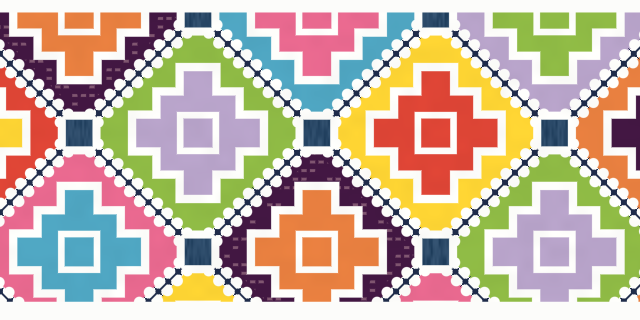
Reproduce this pattern procedurally as a WebGL 1 fragment shader.

```glsl
precision highp float;
// Woven band of stepped crosses in coloured diamonds, joined by knotted cords.

uniform vec2 u_resolution;

const float PITCH = 0.3714;              // half a diamond, in canvas heights
const vec2 ORIGIN = vec2(0.2474, 0.0443); // first diamond centre, from top left
const float STITCHES = 12.0;             // cord stitches per diamond side
const float STITCH_LENGTH = 0.1179;
const vec3 CLOTH = vec3(0.99, 0.99, 0.98);
const vec3 NAVY = vec3(0.16, 0.28, 0.40);
const vec3 THREAD = vec3(0.12, 0.17, 0.29);

float hash(vec2 p) {
  return fract(sin(dot(p, vec2(127.1, 311.7))) * 43758.55);
}

float noise(vec2 p) {
  vec2 i = floor(p);
  vec2 f = fract(p);
  f = f * f * (3.0 - 2.0 * f);
  vec2 side = vec2(1.0, 0.0);
  return mix(mix(hash(i), hash(i + side.xy), f.x),
             mix(hash(i + side.yx), hash(i + side.xx), f.x), f.y);
}

float coverage(float d, float blur) {
  return 1.0 - smoothstep(-blur, blur, d);
}

float box(vec2 p, vec2 halfSize) {
  vec2 d = abs(p) - halfSize;
  return max(d.x, d.y);
}

float steppedCross(vec2 p) {
  float arms = min(box(p, vec2(0.12, 0.52)), box(p, vec2(0.52, 0.12)));
  return min(arms, box(p, vec2(0.315)));
}

// Neighbouring even and odd entries form a diamond and cross pair.
vec3 dye(float id) {
  if (id < 0.5) return vec3(0.87, 0.27, 0.21);
  if (id < 1.5) return vec3(0.99, 0.83, 0.20);
  if (id < 2.5) return vec3(0.56, 0.73, 0.27);
  if (id < 3.5) return vec3(0.72, 0.64, 0.79);
  if (id < 4.5) return vec3(0.91, 0.50, 0.25);
  if (id < 5.5) return vec3(0.26, 0.09, 0.26);
  if (id < 6.5) return vec3(0.91, 0.41, 0.56);
  return vec3(0.31, 0.65, 0.76);
}

float partner(float id) {
  return id + 1.0 - 2.0 * mod(id, 2.0);
}

float dyeOrder(vec2 cell) {
  float row = mod(cell.y, 4.0);
  float column = mod(floor((cell.x + 1.0) * 0.5), 4.0);
  vec4 order = vec4(5.0, 7.0, 3.0, 1.0);
  if (row > 0.5) order = vec4(0.0, 2.0, 1.0, 4.0);
  if (row > 1.5) order = vec4(6.0, 5.0, 2.0, 0.0);
  if (row > 2.5) order = vec4(2.0, 1.0, 6.0, 4.0);
  vec4 pick = step(abs(vec4(0.0, 1.0, 2.0, 3.0) - column), vec4(0.5));
  return dot(order, pick);
}

// Centre of the diamond holding p, on a checkerboard lattice.
vec2 diamondCell(vec2 p) {
  vec2 k = floor(vec2(p.x + p.y, p.x - p.y) * 0.5 + 0.5);
  return vec2(k.x + k.y, k.x - k.y);
}

// Diamond with flat tips and scalloped sides.
float diamondField(vec2 q, float across, float along) {
  float lobe = 0.046 - length(vec2(along, across - 0.05));
  float side = max(0.05 - across, lobe);
  return max(side, max(q.x, q.y) - 0.82);
}

float knot(float along, float across) {
  float root = sqrt(abs(along)) + sqrt(across);
  float star = root * root - 0.066;
  float bead = length(vec2(along, across)) - 0.025;
  return min(star * 0.6, bead);
}

// Sparse worn stitches along the outer part of a dark diamond.
float wornStitches(vec2 p, float blur) {
  vec2 grid = p / 0.072;
  vec2 dash = (fract(grid) - 0.5) * 0.072;
  float kept = step(0.45, hash(floor(grid) + 7.0));
  float reach = abs(p.x) + abs(p.y);
  float zone = smoothstep(0.68, 0.70, reach) * (1.0 - smoothstep(0.83, 0.85, reach));
  return coverage(box(dash, vec2(0.022, 0.012)), blur) * kept * zone;
}

void main() {
  vec2 pos = gl_FragCoord.xy / u_resolution.y;
  vec2 grid = (vec2(pos.x, 1.0 - pos.y) - ORIGIN) / PITCH;
  float blur = 0.75 / (u_resolution.y * PITCH);
  vec2 cell = diamondCell(grid);
  vec2 p = grid - cell;
  vec2 q = abs(p);

  // Coordinates across and along the nearest cord
  float across = abs(1.0 - q.x - q.y) * 0.7071;
  float side = (q.x - q.y + 1.0) * 0.5;
  float fromLobe = (fract(side * STITCHES) - 0.5) * STITCH_LENGTH;
  float fromKnot = (fract(side * STITCHES + 0.5) - 0.5) * STITCH_LENGTH;

  // Diamond, then its outlined cross and centre ring
  float id = dyeOrder(cell);
  vec3 ground = dye(id);
  float dark = step(abs(id - 5.0), 0.5);
  ground = mix(ground, vec3(0.66, 0.50, 0.56), 0.6 * dark * wornStitches(p, blur));
  vec3 motif = dye(partner(id));
  float steps = steppedCross(p);
  vec3 color = mix(CLOTH, ground, coverage(diamondField(q, across, fromLobe), blur));
  color = mix(color, CLOTH, coverage(steps - 0.07, blur));
  color = mix(color, motif, coverage(steps, blur));
  color = mix(color, CLOTH, coverage(box(p, vec2(0.178)), blur));
  color = mix(color, motif, coverage(box(p, vec2(0.122)), blur));

  // Knotted cord between the corner patches
  float cord = min(knot(fromKnot, across), across - 0.008);
  float cordSpan = abs(side - 0.5) - 0.36;
  color = mix(color, THREAD, coverage(max(cord, cordSpan), blur));

  // Corner patches with a faint weave
  vec2 corner = q.x > q.y ? vec2(1.0, 0.0) : vec2(0.0, 1.0);
  float weave = noise(grid * vec2(60.0, 12.0)) - 0.5;
  color = mix(color, NAVY + 0.10 * weave, coverage(box(q - corner, vec2(0.112)), blur));

  // Slight dye variation and plain cloth margins
  color *= 0.985 + 0.03 * noise(grid * 9.0);
  float margin = abs(pos.y - 0.509) - 0.452;
  color = mix(CLOTH, color, coverage(margin, blur * PITCH));
  gl_FragColor = vec4(color, 1.0);
}
```
